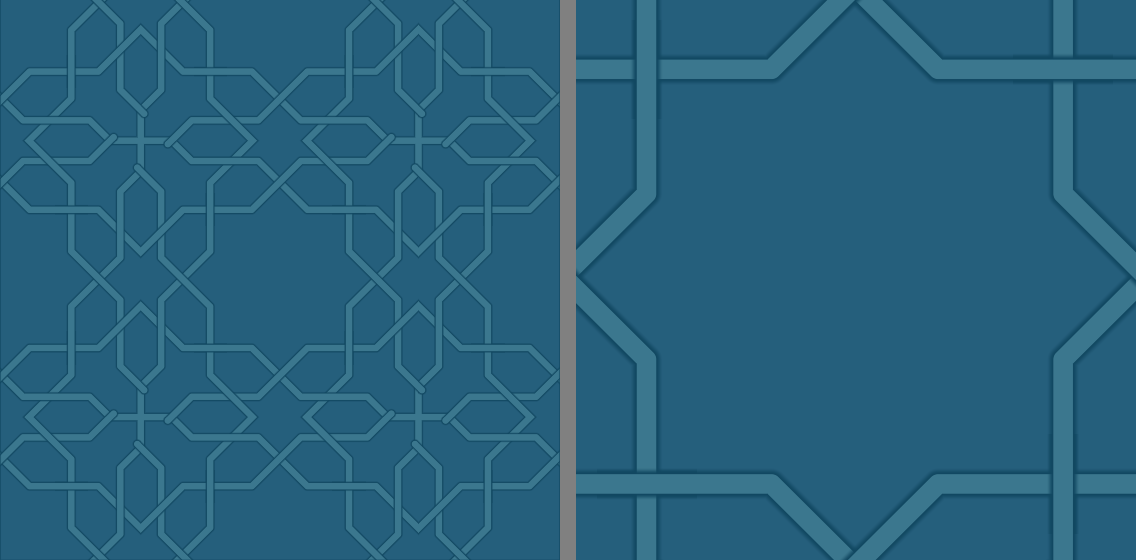
Left, the full canvas; right, a detail of the centre.
This pattern is drawn by a WebGL 2 fragment shader. Its source:

```glsl
#version 300 es
precision highp float;
// Interlaced strapwork: two by two repeats of a knotted star with a plus at its heart.
// Each cell folds by quarter turns into one quadrant, where bent straps are
// painted from bottom to top so that they weave over and under each other.

#define HALF_CELL vec2(0.2480, 0.2468)   // half a repeat, in canvas units
#define GRID_CENTER vec2(0.4993, 0.5020) // corner shared by the four repeats
#define STRAP_HALF 0.0235                // half width of the light strap
#define SHADE_REACH 0.0400               // outer limit of the dark outline
#define PLUS_REACH 0.215                 // arm length of the central plus
#define FRAME_WIDTH 0.0030               // thin dark line on the canvas rim
#define GROUND_COLOR vec3(0.147, 0.372, 0.488)
#define STRAP_COLOR vec3(0.232, 0.465, 0.555)
#define SHADE_COLOR vec3(0.065, 0.280, 0.380)

uniform vec2 u_resolution;
out vec4 fragColor;

float segmentDistance(vec2 p, vec2 a, vec2 b) {
    vec2 pa = p - a, ba = b - a;
    return length(pa - ba * clamp(dot(pa, ba) / dot(ba, ba), 0.0, 1.0));
}

// Strap of three straight runs through four points
float bentStrap(vec2 p, vec2 a, vec2 b, vec2 c, vec2 d) {
    return min(segmentDistance(p, b, c),
               min(segmentDistance(p, a, b), segmentDistance(p, c, d)));
}

// Outer star outline; ends run past the quadrant for sharp miters
float starStrap(vec2 p) {
    return bentStrap(p, vec2(-0.1, 0.905), vec2(0.305, 0.5),
                     vec2(0.8, 0.5), vec2(1.1, 0.2));
}

// Side of the narrow petal that points at the plus
float petalStrap(vec2 p) {
    return bentStrap(p, vec2(-0.1, 0.121), vec2(0.147, 0.368),
                     vec2(0.147, 0.847), vec2(0.4, 1.1));
}

// Paint a strap with its dark outline over the layers below
void paintStrap(inout vec3 color, float dist, float pixel) {
    float shade = 1.0 - smoothstep(STRAP_HALF, SHADE_REACH, dist);
    float body = 1.0 - smoothstep(-0.6, 0.6, (dist - STRAP_HALF) / pixel);
    color = mix(color, SHADE_COLOR, shade);
    color = mix(color, STRAP_COLOR, body);
}

void main() {
    vec2 uv = gl_FragCoord.xy / u_resolution;
    vec2 cell = mod((uv - GRID_CENTER) / HALF_CELL, 2.0) - 1.0;
    float pixel = 1.0 / (min(u_resolution.x, u_resolution.y) * HALF_CELL.y);

    // Quarter-turn fold keeps the same weave order in every quadrant
    vec2 q = abs(cell);
    if (cell.x * cell.y > 0.0) q = q.yx;

    vec3 color = GROUND_COLOR;

    // Central plus
    float nearAxis = min(q.x, q.y), alongAxis = max(q.x, q.y);
    paintStrap(color, max(nearAxis, alongAxis - PLUS_REACH + STRAP_HALF), pixel);

    // Weave, lowest layer first
    float uprightStar = starStrap(q.yx);
    paintStrap(color, uprightStar, pixel);
    paintStrap(color, petalStrap(q), pixel);
    paintStrap(color, petalStrap(q.yx), pixel);
    paintStrap(color, starStrap(q), pixel);

    // The upright star strap returns on top at the diagonal crossing
    if (abs(q.y - 0.5) < 0.12) paintStrap(color, uprightStar, pixel);

    // Petal tip lapping over its mirrored side
    paintStrap(color, segmentDistance(q, vec2(0.35, -0.13), vec2(0.195, 0.025)), pixel);

    // Dark rim at the sides and the bottom
    float rim = min(min(uv.x, 1.0 - uv.x), uv.y + 0.0008);
    color = mix(color, SHADE_COLOR, 0.8 * (1.0 - smoothstep(0.0, FRAME_WIDTH, rim)));

    fragColor = vec4(color, 1.0);
}
```
